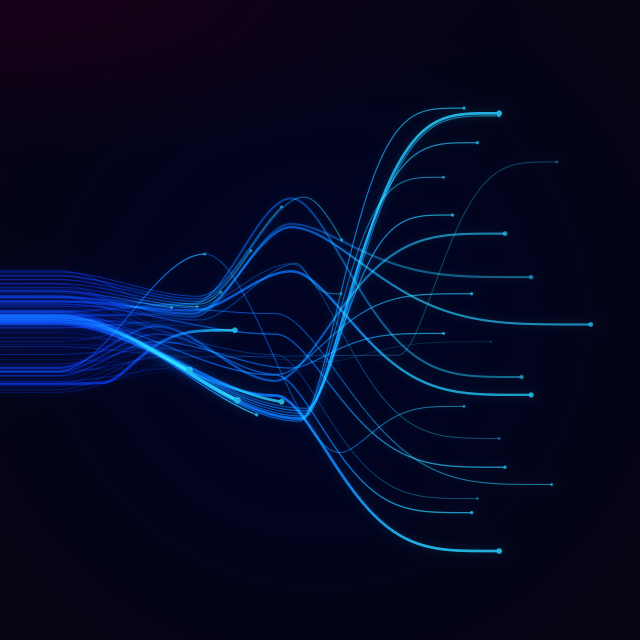
Write a Shadertoy shader that draws this background.

```glsl
const vec3 NAVY = vec3(0.003, 0.012, 0.125);
const vec3 NIGHT = vec3(0.016, 0.014, 0.075);
const vec3 PLUM = vec3(0.085, 0.0, 0.09);
const vec3 BLUE = vec3(0.015, 0.15, 0.74);
const vec3 AZURE = vec3(0.03, 0.42, 0.95);
const vec3 CYAN = vec3(0.13, 0.72, 0.90);
const float FAN_START = 0.09;
const float GLOW_SIZE = 0.006;
const float GLOW_LIGHT = 0.13;
const int BUNDLE_COUNT = 34;

// Strand tips: position, half width, light
const vec4 RISING[6] = vec4[6](
    vec4(0.725, 0.831, 0.0009, 0.75), vec4(0.780, 0.823, 0.0020, 0.95),
    vec4(0.746, 0.777, 0.0009, 0.75), vec4(0.693, 0.723, 0.0008, 0.65),
    vec4(0.707, 0.664, 0.0009, 0.80), vec4(0.780, 0.819, 0.0009, 0.60));
const vec4 CROSSING[5] = vec4[5](
    vec4(0.789, 0.635, 0.0016, 0.70), vec4(0.737, 0.541, 0.0009, 0.75),
    vec4(0.693, 0.479, 0.0009, 0.75), vec4(0.767, 0.466, 0.0006, 0.22),
    vec4(0.870, 0.747, 0.0007, 0.38));
const vec4 ARCHING[5] = vec4[5](
    vec4(0.830, 0.567, 0.0016, 0.50), vec4(0.923, 0.493, 0.0016, 0.75),
    vec4(0.830, 0.383, 0.0018, 0.85), vec4(0.780, 0.315, 0.0007, 0.45),
    vec4(0.815, 0.411, 0.0015, 0.55));
const float ARCH_TOP[5] = float[5](0.650, 0.645, 0.576, 0.588, 0.690);
const vec4 FALLING[5] = vec4[5](
    vec4(0.780, 0.139, 0.0020, 0.95), vec4(0.737, 0.199, 0.0010, 0.80),
    vec4(0.746, 0.221, 0.0007, 0.42), vec4(0.789, 0.270, 0.0010, 0.75),
    vec4(0.862, 0.243, 0.0008, 0.65));
// Where the short strands stop
const float UPPER_CUT[6] = float[6](0.440, 0.534, 0.392, 0.345, 0.308, 0.268);
const vec2 LOWER_CUT[4] = vec2[4](vec2(0.401, 0.0009), vec2(0.371, 0.0025),
                                  vec2(0.296, 0.0025), vec2(0.440, 0.0020));

vec2 point;
float pixel;
vec3 color;

float ramp(float from, float to, float x) {
    return clamp((x - from) / max(to - from, 0.0001), 0.0, 1.0);
}

// Height of a strand through two turning points; the last bend leans left
float pathHeight(float x, float y0, vec2 a, vec2 b, vec2 tip) {
    float last = ramp(b.x, tip.x, x);
    float y = mix(y0, a.y, smoothstep(0.0, 1.0, ramp(FAN_START, a.x, x)));
    y = mix(y, b.y, smoothstep(0.0, 1.0, ramp(a.x, b.x, x)));
    return mix(y, tip.y, smoothstep(0.0, 1.0, last * (2.0 - last)));
}

float coverage(float d) {
    return clamp(0.5 - d / pixel, 0.0, 1.0);
}

void strand(float y0, vec2 a, vec2 b, vec2 tip, float cut, float width, float light) {
    const float STEP = 0.001;
    float x = min(point.x, cut);
    float y = pathHeight(x, y0, a, b, tip);
    float slope = (y - pathHeight(x - STEP, y0, a, b, tip)) / STEP;
    float d = abs(point.y - y) * inversesqrt(1.0 + slope * slope);
    float toEnd = length(point - vec2(x, y));
    d = point.x > cut ? toEnd : d;
    float endY = pathHeight(cut, y0, a, b, tip);
    float dotMask = coverage(length(point - vec2(cut, endY)) - 0.001 - 1.7 * width);
    float glow = GLOW_LIGHT * exp(-d / GLOW_SIZE) * width / 0.002;
    vec3 ink = mix(BLUE, AZURE, smoothstep(0.12, 0.42, x));
    ink = mix(ink, CYAN, max(smoothstep(0.45, 0.68, x), smoothstep(0.13, 0.0, cut - x)));
    color += (1.0 - color) * ink * light * min(coverage(d - width) + glow, 1.0);
    color = mix(color, CYAN, dotMask * light);
}

void mainImage(out vec4 fragColor, in vec2 fragCoord) {
    point = fragCoord / iResolution.xy;
    pixel = 1.0 / iResolution.y;

    // Dark backdrop with a plum corner
    color = mix(NAVY, NIGHT, smoothstep(0.15, 0.65, length(point - 0.5)));
    color = mix(color, PLUM, smoothstep(0.6, 0.0, length((point - vec2(0.0, 1.0)) * vec2(0.7, 2.2))));
    float wash = exp(-pow((point.y - 0.49) / 0.07, 2.0)) * smoothstep(0.4, 0.0, point.x);
    color += BLUE * 0.12 * wash;

    // Dense bundle entering from the left
    float fade = smoothstep(0.36, 0.10, point.x);
    for (int i = 0; i < BUNDLE_COUNT; i++) {
        float k = float(i);
        float y0 = mix(0.387, 0.579, (k + 0.4 * sin(k * 5.3)) / float(BUNDLE_COUNT - 1));
        float core = exp(-pow((y0 - 0.503) / 0.012, 2.0));
        vec2 waist = vec2(0.30, mix(y0, 0.47, 0.6) + 0.03 * sin(k * 1.9));
        float light = (0.38 + 0.2 * sin(k * 2.7) + 0.4 * core) * fade;
        strand(y0, waist, waist + 0.1, waist + 0.2, 0.55, 0.0008 + 0.0008 * core, light);
    }

    // Upper strands dip, then climb over the hump
    for (int i = 0; i < 6; i++) {
        float k = float(i);
        strand(0.575 - 0.006 * k, vec2(0.31, 0.537 - 0.004 * k), vec2(0.475, 0.695 - 0.003 * k),
               ARCHING[4].xy, UPPER_CUT[i], 0.0008, 0.65);
    }

    // Arching, crossing and falling families
    for (int i = 0; i < 5; i++) {
        float k = float(i);
        vec4 tip = ARCHING[i];
        strand(0.545 - 0.008 * k, vec2(0.30, 0.505 + 0.005 * k), vec2(0.455, ARCH_TOP[i]),
               tip.xy, tip.x, tip.z, tip.w);
        tip = CROSSING[i];
        strand(0.425 - 0.006 * k, vec2(0.245, 0.49 - 0.012 * k),
               vec2(0.43 + 0.003 * k * k * k, 0.405 + 0.01 * k), tip.xy, tip.x, tip.z, tip.w);
        tip = FALLING[i];
        float y0 = 0.495 + 0.01 * k;
        strand(y0, vec2(FAN_START, y0), vec2(0.43, 0.382 + 0.032 * k), tip.xy, tip.x, tip.z, tip.w);
    }

    // Lower strands sweep through the trough and shoot upward
    for (int i = 0; i < 6; i++) {
        float k = float(i);
        vec4 tip = RISING[i];
        float y0 = 0.512 - 0.004 * k;
        strand(y0, vec2(FAN_START, y0), vec2(0.468 + 0.002 * k, 0.342 + 0.004 * k),
               tip.xy, tip.x, tip.z, tip.w);
    }
    for (int i = 0; i < 4; i++) {
        float y0 = 0.508 - 0.003 * float(i);
        strand(y0, vec2(FAN_START, y0), vec2(0.47, 0.337 + 0.011 * float(i)),
               RISING[1].xy, LOWER_CUT[i].x, LOWER_CUT[i].y, 0.95);
    }

    // Lone waves: long swing, its crest, small loop, bright riser
    vec2 crest = vec2(0.32, 0.603);
    vec2 swing = vec2(0.531, 0.293);
    strand(0.42, crest, swing, vec2(0.725, 0.365), 0.725, 0.0008, 0.6);
    strand(0.42, crest, swing, vec2(0.725, 0.365), crest.x, 0.0008, 0.6);
    strand(0.535, vec2(0.31, 0.50), vec2(0.464, 0.588), vec2(0.533, 0.541), 0.533, 0.0008, 0.5);
    strand(0.40, vec2(0.14, 0.401), vec2(0.16, 0.402), vec2(0.367, 0.484), 0.367, 0.0020, 0.9);

    fragColor = vec4(color, 1.0);
}
```
